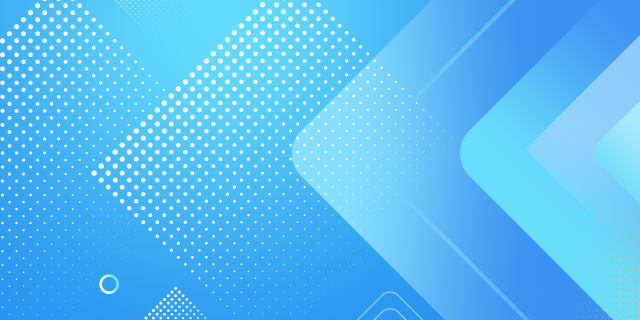
Give the GLSL for this background, as a WebGL 1 fragment shader.

```glsl
precision highp float;
// Blue gradient background with rounded chevrons, diagonal halftone dots and thin outlines.

uniform vec2 u_resolution;

// Antialiased coverage of a signed distance, one pixel wide
float cover(float d) {
  return clamp(0.5 - d * u_resolution.y, 0.0, 1.0);
}

// Signed distance to a right-angled wedge opening along +x, with a rounded tip
float wedge(vec2 q, float radius) {
  vec2 v = radius - vec2(q.x - q.y, q.x + q.y) * 0.70711;
  return length(max(v, 0.0)) + min(max(v.x, v.y), 0.0) - radius;
}

// Dot lattice filling (0, 0) to area; dots shrink along x
float dots(vec2 q, float pitch, float radius, vec2 area) {
  vec2 center = (floor(q / pitch) + 0.5) * pitch;
  vec2 inside = step(0.0, center) * step(center, area);
  float size = radius * (1.0 - center.x / area.x);
  return cover(length(q - center) - size) * inside.x * inside.y;
}

void main() {
  vec2 p = gl_FragCoord.xy / u_resolution.y;
  // Diagonal axes from the top left corner: x down-right, y up-right
  vec2 diag = vec2(p.x + 1.0 - p.y, p.x - 1.0 + p.y) * 0.70711;
  vec3 white = vec3(1.0);

  // Base gradient with a cyan glow near the top
  vec2 toGlow = p - vec2(0.68, 0.94);
  float glow = exp(-1.9 * dot(toGlow, toGlow));
  vec3 color = mix(vec3(0.14, 0.56, 0.94), vec3(0.39, 0.86, 0.99), glow);

  // Large chevron, light on the left and deep blue on the right
  vec3 largeFill = mix(vec3(0.52, 0.87, 0.99), vec3(0.23, 0.57, 0.94),
                       smoothstep(1.05, 1.75, p.x + 0.12 * abs(p.y - 0.52)));
  color = mix(color, largeFill, cover(wedge(p - vec2(0.87, 0.521), 0.1)));

  // Pale stripes parallel to its edges
  float upperStripe = cover(abs(diag.x - 1.134) - 0.006) * smoothstep(0.62, 0.9, diag.y);
  float lowerStripe = cover(abs(diag.y - 0.457) - 0.006) * smoothstep(1.25, 1.55, diag.x);
  color = mix(color, vec3(0.62, 0.86, 1.0), 0.4 * (upperStripe + lowerStripe));

  // Halftone fields: left, center, bottom and faint top
  float behindCenter = step(0.585, diag.x) * step(-0.184, diag.y);
  float field = dots(diag - vec2(0.08, -0.72), 0.031, 0.0082, vec2(0.78, 0.89))
              * (1.0 - behindCenter);
  field = max(field, dots(diag - vec2(0.575, -0.19), 0.031, 0.0085, vec2(0.8, 0.905)));
  field = max(field, dots(diag - vec2(1.017, -0.4375), 0.0164, 0.0048, vec2(0.3, 0.2)));
  field = max(field, 0.45 * dots(diag - vec2(0.25, 0.249), 0.0125, 0.0034, vec2(0.2, 0.185)));
  color = mix(color, white, 0.95 * field);

  // Cyan chevron, bluer toward the top right
  vec3 cyanFill = mix(vec3(0.41, 0.87, 0.99), vec3(0.25, 0.58, 0.95),
                      smoothstep(2.0, 2.95, p.x + p.y));
  color = mix(color, cyanFill, cover(wedge(p - vec2(1.396, 0.521), 0.1)));

  // Translucent chevron that fades downward
  float veil = smoothstep(0.2, 0.62, p.y) * smoothstep(1.5, 1.95, p.x + 0.3 * p.y);
  color = mix(color, vec3(0.63, 0.84, 0.99), 0.8 * veil * cover(wedge(p - vec2(1.643, 0.534), 0.01)));

  // Small chevron at the right edge
  vec3 smallFill = mix(vec3(0.43, 0.86, 0.98), vec3(0.66, 0.91, 0.99),
                       smoothstep(2.3, 2.62, p.x + p.y));
  color = mix(color, smallFill, cover(wedge(p - vec2(1.838, 0.523), 0.045)));

  // Sand-colored dots in the lower right corner
  float sand = dots(vec2(2.0 - p.x, p.y), 0.021, 0.0055, vec2(0.21, 0.4));
  color = mix(color, vec3(0.78, 0.72, 0.58), 0.8 * sand * smoothstep(0.43, 0.2, p.y));

  // Nested outlined peaks at the bottom
  for (int i = 0; i < 2; i++) {
    vec2 q = vec2(0.102 - 0.052 * float(i) - p.y, p.x - 1.219);
    color = mix(color, white, 0.6 * cover(abs(wedge(q, 0.036)) - 0.0016));
  }

  // Ring shading from white to cyan
  vec2 r = p - vec2(0.341, 0.112);
  vec3 ringColor = mix(white, vec3(0.45, 0.87, 0.97), smoothstep(-0.02, 0.03, r.x + 0.4 * r.y));
  color = mix(color, ringColor, cover(abs(length(r) - 0.0265) - 0.004));

  gl_FragColor = vec4(color, 1.0);
}
```
